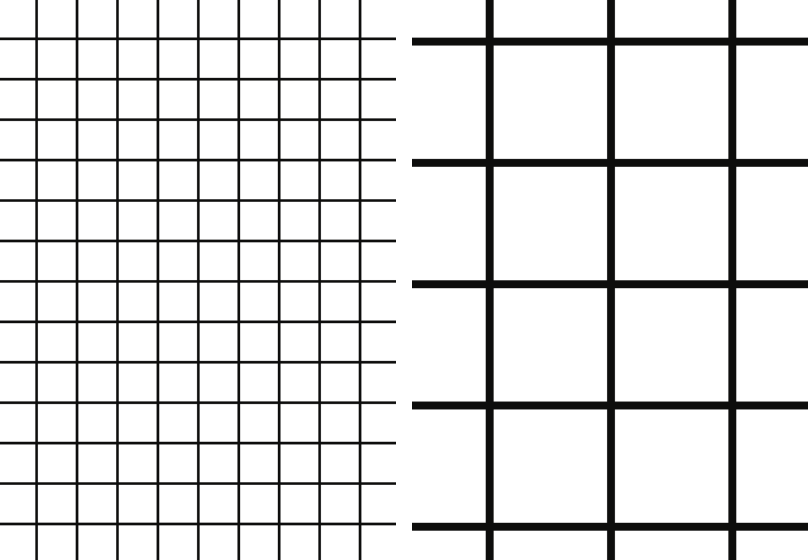
Left, the full canvas; right, a detail of the centre.
Reproduce this pattern procedurally as a WebGL 2 fragment shader.

```glsl
#version 300 es
precision highp float;
// Square grid of thin near-black lines on white, cropped by the canvas edges.
// The distance to the nearest line on each axis comes from a folded fract,
// and box-filtered coverage of both line sets blends ink over paper.

#define PITCH 0.0722                 // line spacing, in canvas heights
#define LINE_WIDTH 0.0047            // line thickness, in canvas heights
#define CROSSING vec2(0.0006, -0.0025) // crossing nearest the canvas centre
#define EDGE_SOFTNESS 1.2            // edge blend, in pixel footprints
#define INK vec3(0.05, 0.05, 0.048)
#define PAPER vec3(1.0)

uniform vec2 u_resolution;
out vec4 fragColor;

// Distance to the closest vertical (x) and horizontal (y) line.
vec2 gridDistance(vec2 p) {
    return abs(fract(p / PITCH + 0.5) - 0.5) * PITCH;
}

// Antialiased coverage of a line at the given distances.
vec2 lineCoverage(vec2 dist, float footprint) {
    return clamp(0.5 + (0.5 * LINE_WIDTH - dist) / footprint, 0.0, 1.0);
}

void main() {
    // Centred coordinates in canvas heights keep the cells square.
    vec2 p = (gl_FragCoord.xy - 0.5 * u_resolution) / u_resolution.y;
    float footprint = EDGE_SOFTNESS / u_resolution.y;

    vec2 cover = lineCoverage(gridDistance(p - CROSSING), footprint);

    // Union of both line directions.
    float ink = 1.0 - (1.0 - cover.x) * (1.0 - cover.y);
    fragColor = vec4(mix(PAPER, INK, ink), 1.0);
}
```
